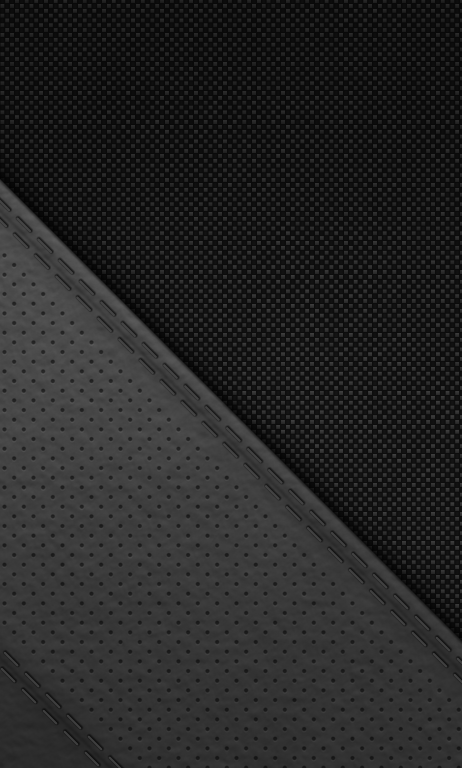
A WebGL 2 fragment shader for this background:

```glsl
#version 300 es
precision highp float;

uniform vec2 u_resolution;
out vec4 fragColor;

#define EDGE_HEIGHT 0.767
#define WEAVE_CELL 0.0063
#define HOLE_PITCH 0.0178
#define HOLE_RADIUS 0.0026
#define STITCH_PITCH 0.0386
#define STITCH_HALF 0.0115
#define THREAD_RADIUS 0.0013
#define ROW_GAP 0.0176
#define MAIN_SEAM -0.0203
#define LOWER_SEAM -0.4318
#define GRAIN 0.16

float hash(vec2 p) {
    vec3 q = fract(p.xyx * 0.1031);
    q += dot(q, q.yzx + 33.33);
    return fract((q.x + q.y) * q.z);
}

float valueNoise(vec2 p) {
    vec2 i = floor(p), f = fract(p);
    f = f * f * (3.0 - 2.0 * f);
    return mix(mix(hash(i), hash(i + vec2(1, 0)), f.x),
               mix(hash(i + vec2(0, 1)), hash(i + vec2(1, 1)), f.x), f.y);
}

float fbm(vec2 p) {
    float sum = 0.0, gain = 0.5;
    for (int i = 0; i < 4; i++) {
        sum += gain * valueNoise(p);
        p = mat2(1.6, 1.2, -1.2, 1.6) * p + 7.3;
        gain *= 0.5;
    }
    return sum;
}

float bell(float x, float width) {
    return exp(-x * x / (width * width));
}

float disc(float dist, float radius, float aa) {
    return 1.0 - smoothstep(radius - aa, radius + aa, dist);
}

// Checkered strands: lit horizontal ones over dim vertical ones
float weave(vec2 p, float aa) {
    vec2 q = p / WEAVE_CELL;
    vec2 id = floor(q), f = fract(q);
    float lit = mod(id.x + id.y, 2.0);
    vec2 rim = 0.5 - abs(f - 0.5);
    float soft = 0.12 + 0.4 * aa / WEAVE_CELL;
    float body = smoothstep(0.0, soft, rim.x) * smoothstep(0.0, soft, rim.y);
    float strand = mix(0.45 + 0.3 * rim.x, 1.15 + 0.85 * f.y, lit);
    strand *= 0.9 + 0.2 * hash(id);
    float base = mix(0.123, 0.083, smoothstep(0.3, 1.0, p.y));
    base *= 1.0 + 0.12 * bell(length(p - vec2(0.36, 0.6)), 0.25);
    return base * mix(0.4, strand, body);
}

// Dashes along a line at the given offset from the edge
float stitchDistance(vec2 seam, float row, float phase) {
    float along = (fract((seam.y - phase) / STITCH_PITCH + 0.5) - 0.5) * STITCH_PITCH;
    return length(vec2(seam.x - row, max(abs(along) - STITCH_HALF, 0.0)));
}

float addStitches(float tone, vec2 seam, float row, float phase, float aa) {
    float dist = stitchDistance(seam, row, phase);
    float shade = stitchDistance(seam - vec2(0.0009, 0.0), row, phase);
    tone *= 1.0 - 0.65 * disc(shade, 0.0025, 0.0012 + 0.5 * aa);
    return mix(tone, tone * 0.5 + 0.25, 0.85 * disc(dist, THREAD_RADIUS, 0.6 * aa));
}

float addSeam(float tone, vec2 seam, float row, float phase, float aa) {
    float middle = row - 0.5 * ROW_GAP;
    tone *= 1.0 - 0.16 * bell(seam.x - middle, 0.0025);
    tone *= 1.0 - 0.12 * bell(seam.x - middle, 0.016);
    tone = addStitches(tone, seam, row, phase, aa);
    return addStitches(tone, seam, row - ROW_GAP, phase + 0.012, aa);
}

// Staggered punched holes, each with a lit lower lip
float addHoles(float tone, vec2 seam, float aa) {
    vec2 q = (seam - vec2(-0.0663, -0.183)) / HOLE_PITCH;
    vec2 id = floor(q + 0.5);
    vec2 local = (q - id) * HOLE_PITCH;
    float center = id.x * HOLE_PITCH - 0.0663;
    float present = step(center, -0.058) * step(-0.406, center);
    float lip = disc(length(local + vec2(0.0011, -0.0011)), HOLE_RADIUS, aa);
    float hole = disc(length(local), HOLE_RADIUS, 0.6 * aa + 0.0004);
    tone *= 1.0 + 0.22 * lip * present;
    return mix(tone, tone * 0.42, hole * present);
}

float leather(vec2 p, vec2 seam, float aa) {
    float tone = mix(0.19, 0.305, smoothstep(-0.05, 0.72, p.y));
    tone *= 1.0 - 0.12 * smoothstep(0.40, 0.47, -seam.x);
    // Grain lit from above
    vec2 g = p * vec2(75.0, 95.0);
    tone *= 1.0 + GRAIN * 2.0 * (fbm(g) - fbm(g + vec2(0.1, 0.45)));
    tone *= 0.96 + 0.08 * fbm(p * 14.0);
    // Rolled border
    tone *= 1.0 + 0.10 * bell(seam.x + 0.009, 0.006);
    tone *= 1.0 - 0.55 * smoothstep(-0.005, 0.0005, seam.x);
    tone = addHoles(tone, seam, aa);
    tone = addSeam(tone, seam, MAIN_SEAM, -0.1694, aa);
    return addSeam(tone, seam, LOWER_SEAM, -0.090, aa);
}

void main() {
    vec2 p = gl_FragCoord.xy / u_resolution.y;
    float aa = 1.0 / u_resolution.y;
    // Across and along the diagonal edge
    vec2 seam = vec2(p.x + p.y - EDGE_HEIGHT, p.x - p.y) * 0.70711;

    float cloth = weave(p, aa);
    cloth *= 1.0 - 0.8 * exp(-max(seam.x, 0.0) / 0.012);
    float hide = leather(p, seam, aa);
    float tone = mix(hide, cloth, smoothstep(-0.7 * aa, 0.7 * aa, seam.x));
    fragColor = vec4(vec3(tone), 1.0);
}
```
